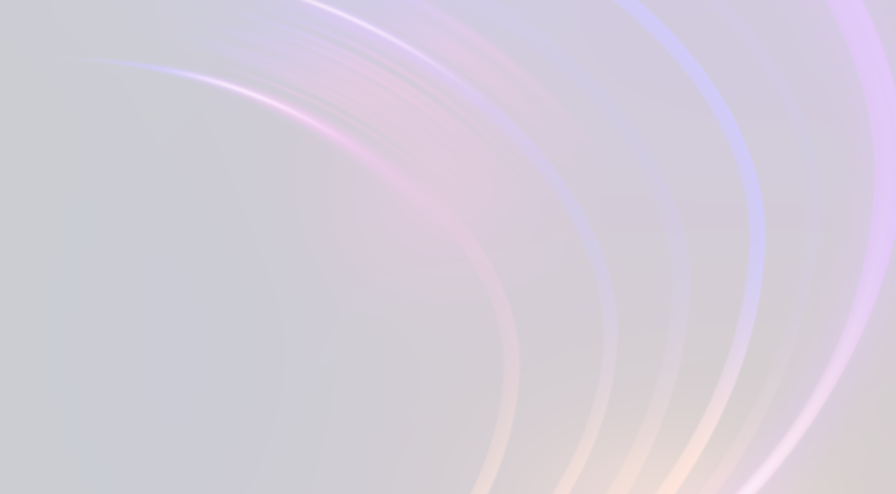
Give the GLSL for this background, as a Shadertoy shader.

```glsl
#define CURVE_POWER 1.88
#define EDGE 0.004
#define STRANDS 22
#define STRAND_ALPHA 0.62
#define LAVENDER vec3(0.82, 0.80, 1.00)
#define VIOLET vec3(0.90, 0.79, 1.00)
#define PINK vec3(0.96, 0.80, 0.91)
#define PEACH vec3(1.00, 0.90, 0.86)
#define WHITE vec3(0.99, 0.94, 1.00)

// Each arc: rightmost point x, y, then upper and lower radius
const vec4 ARCS[6] = vec4[6](
    vec4(1.036, 0.265, 0.616, 0.78), vec4(1.236, 0.325, 0.758, 0.84),
    vec4(1.379, 0.431, 0.750, 0.98), vec4(1.533, 0.526, 0.760, 1.00),
    vec4(1.647, 0.597, 0.740, 1.06), vec4(1.800, 0.668, 0.900, 1.03));
const float STRENGTH[6] = float[6](0.30, 0.36, 0.26, 0.85, 0.15, 0.80);
const float HALF_WIDTH[6] = float[6](0.016, 0.014, 0.018, 0.016, 0.014, 0.014);

float hash(float n) {
    return fract(sin(n * 91.73) * 4375.85);
}

float bell(float d, float width) {
    return exp(-d * d / (width * width));
}

float glow(vec2 p, vec2 center, vec2 size) {
    vec2 q = (p - center) / size;
    return exp(-dot(q, q));
}

// Signed distance to a rounded arc, positive outside
float arcDistance(vec2 p, vec4 arc, float radiusX) {
    vec2 q = p - vec2(arc.x - radiusX, arc.y);
    vec2 radii = vec2(radiusX, q.y > 0.0 ? arc.z : arc.w);
    vec2 s = max(vec2(q.x, abs(q.y)), 0.0005) / radii;
    vec2 g = pow(s, vec2(CURVE_POWER));
    return (g.x + g.y - 1.0) / length(CURVE_POWER * g / (s * radii));
}

// Fades in after start and out before end
float span(float x, float start, float end, float rise, float fall) {
    return smoothstep(start, start + rise, x) * (1.0 - smoothstep(end - fall, end, x));
}

vec3 backdrop(vec2 p) {
    vec3 color = mix(vec3(0.798, 0.804, 0.826), vec3(0.825, 0.802, 0.835), smoothstep(0.0, 1.1, p.x));
    color = mix(color, vec3(0.785, 0.795, 0.842), 0.5 * glow(p, vec2(0.40, 0.28), vec2(0.3, 0.4)));
    color = mix(color, vec3(0.825, 0.795, 0.880), 0.8 * glow(p, vec2(1.60, 1.0), vec2(0.8, 0.5)));
    color = mix(color, vec3(0.850, 0.820, 0.805), 0.7 * glow(p, vec2(1.60, 0.0), vec2(0.7, 0.4)));
    color = mix(color, LAVENDER, 0.28 * glow(p, vec2(0.75, 1.03), vec2(0.45, 0.16)));
    color = mix(color, PINK, 0.34 * glow(p, vec2(0.88, 0.60), vec2(0.20, 0.18)));
    return mix(color, PEACH, 0.55 * glow(p, vec2(1.34, -0.03), vec2(0.26, 0.16)));
}

// Broad translucent bands
vec3 addRibbons(vec3 color, vec2 p) {
    for (int i = 0; i < 6; i++) {
        float d = arcDistance(p, ARCS[i], i == 0 ? 0.917 : 1.09);
        float width = HALF_WIDTH[i];
        if (i == 5) width += 0.018 * smoothstep(0.1, 0.8, p.y);
        float band = 1.0 - smoothstep(width - EDGE, width + EDGE, abs(d));
        float alpha = STRENGTH[i] + 0.3 * exp(-7.0 * p.y);
        if (i == 0) alpha *= 1.0 - smoothstep(0.45, 0.72, p.y);
        if (i == 1) alpha *= span(p.x, 0.5, 3.0, 0.4, 0.1);
        if (i == 2) alpha *= 1.0 - 0.3 * smoothstep(0.3, 0.8, p.y);
        vec3 upper = i == 5 ? VIOLET : i == 0 ? PINK : LAVENDER;
        vec3 tint = mix(PEACH, upper, smoothstep(0.0, 0.55, p.y));
        color = mix(color, tint, clamp(alpha, 0.0, 1.0) * band * (0.85 + 0.15 * d / width));
        // Halo and bright core of the outermost band
        if (i == 5) {
            color = mix(color, VIOLET, 0.30 * bell(d, 0.065));
            color = mix(color, WHITE, 0.8 * bell(d, 0.012) * exp(-4.5 * p.y));
        }
    }
    return color;
}

// Fine strands fanned between the two inner arcs and beyond
vec3 addStrands(vec3 color, vec2 p) {
    for (int i = 0; i < STRANDS; i++) {
        float id = float(i);
        float t = 0.15 + 1.35 * (id + 0.7 * hash(id + 3.0)) / float(STRANDS);
        float d = arcDistance(p, mix(ARCS[0], ARCS[1], t), mix(0.917, 1.09, t));
        float start = 0.22 + 0.25 * t + 0.15 * hash(id + 9.0);
        float fade = span(p.x, start, 0.95 + 0.22 * t, 0.25, 0.4);
        float width = mix(0.003, 0.012, hash(id + 21.0));
        vec3 tint = mix(LAVENDER, PINK, smoothstep(0.35, 0.75, p.x - 0.3 * t + 0.1));
        color = mix(color, tint, STRAND_ALPHA * mix(0.3, 1.0, hash(id + 40.0)) * fade * bell(d, width));
    }
    return color;
}

// Bright streaks along the inner arcs
vec3 addStreaks(vec3 color, vec2 p) {
    float inner = arcDistance(p, ARCS[0], 0.917) + 0.014 * smoothstep(0.4, 0.9, p.x);
    float width = mix(0.004, 0.019, smoothstep(0.15, 0.8, p.x));
    vec3 tint = mix(LAVENDER, PINK + vec3(0.0, 0.0, 0.04), smoothstep(0.3, 0.6, p.x));
    color = mix(color, tint, 0.85 * span(p.x, 0.08, 0.96, 0.3, 0.35) * bell(inner, width));
    color = mix(color, WHITE, 0.8 * span(p.x, 0.3, 0.75, 0.18, 0.25) * bell(inner, 0.005));
    float outer = arcDistance(p, ARCS[1], 1.09);
    color = mix(color, VIOLET, 0.4 * span(p.x, 0.5, 1.2, 0.2, 0.4) * bell(outer, 0.018));
    return mix(color, WHITE, 0.75 * span(p.x, 0.5, 1.0, 0.15, 0.3) * bell(outer - 0.006, 0.005));
}

void mainImage(out vec4 fragColor, in vec2 fragCoord) {
    vec2 p = fragCoord / iResolution.y;
    vec3 color = backdrop(p);
    color = addRibbons(color, p);
    color = addStrands(color, p);
    color = addStreaks(color, p);
    fragColor = vec4(color, 1.0);
}
```
